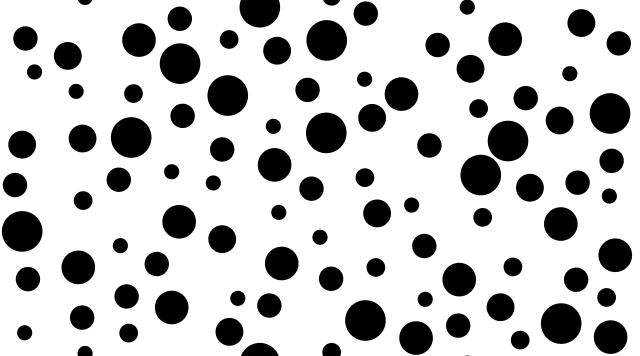
Give the GLSL for this pattern, as a Shadertoy shader.

```glsl
// Scattered black dots of six sizes on white, seamlessly tiling.

const float TAU = 6.2831853;
const float ROWS = 7.0;
const float COLUMNS_PER_HEIGHT = 7.2;
const float JITTER = 0.4;     // largest shift of a dot, in cells
const float MIN_GAP = 0.042;  // wanted space between dots, in canvas heights
const vec3 PAPER = vec3(1.0);
const vec3 INK = vec3(0.0);

float hash(vec2 p, float seed) {
    return fract(sin(dot(p, vec2(127.1, 311.7)) + seed * 74.7) * 43758.5453);
}

// Wraps a cell index into the tile, safe against rounding.
vec2 wrapCell(vec2 cell, vec2 grid) {
    return floor(mod(cell + 0.5, grid));
}

// Vertical offset of a column, which breaks up the rows.
float stagger(float column, float columns) {
    float wrapped = floor(mod(column + 0.5, columns));
    return fract(wrapped * floor(columns * 0.5) / columns);
}

// Turns a rank from 0 to 1 into one of six radii, smallest first.
float radiusOfRank(float rank) {
    return 0.0212
        + 0.0050 * step(0.220, rank)
        + 0.0080 * step(0.374, rank)
        + 0.0048 * step(0.615, rank)
        + 0.0082 * step(0.736, rank)
        + 0.0098 * step(0.879, rank);
}

// Cell that lies some steps away from the one holding point p.
vec2 cellNear(vec2 p, vec2 steps, vec2 grid, vec2 size) {
    float column = floor(p.x / size.x) + steps.x;
    float row = floor(p.y / size.y - stagger(column, grid.x)) + steps.y;
    return vec2(column, row);
}

vec2 cellCentre(vec2 cell, vec2 grid, vec2 size) {
    return (cell + 0.5 + vec2(0.0, stagger(cell.x, grid.x))) * size;
}

// Jittered dot of a cell: centre in xy, radius in z.
vec3 looseDot(vec2 cell, vec2 grid, vec2 size) {
    vec2 id = wrapCell(cell, grid);
    float angle = TAU * hash(id, 1.0);
    float reach = JITTER * sqrt(hash(id, 2.0));
    vec2 shift = reach * vec2(cos(angle), sin(angle)) * size;
    // An even spread of ranks keeps the shares of the sizes steady.
    float rank = fract(dot(id, vec2(24.0, 39.0)) / 91.0 + 0.25 * hash(id, 3.0));
    return vec3(cellCentre(cell, grid, size) + shift, radiusOfRank(rank));
}

// Dot pushed away from neighbours that come too close.
vec3 spacedDot(vec2 cell, vec2 grid, vec2 size) {
    vec3 self = looseDot(cell, grid, size);
    vec2 home = cellCentre(cell, grid, size);
    vec2 push = vec2(0.0);
    for (int y = -1; y <= 1; y++) {
        for (int x = -1; x <= 1; x++) {
            if (x == 0 && y == 0) continue;
            vec2 other = cellNear(home, vec2(x, y), grid, size);
            vec3 neighbour = looseDot(other, grid, size);
            vec2 away = self.xy - neighbour.xy;
            float range = max(length(away), 0.0001);
            float lack = max(self.z + neighbour.z + MIN_GAP - range, 0.0);
            push += 0.5 * lack * away / range;
        }
    }
    return vec3(self.xy + push, self.z);
}

// Signed distance to the nearest dot.
float dotField(vec2 p, vec2 grid, vec2 size) {
    float nearest = 1.0;
    for (int y = -1; y <= 1; y++) {
        for (int x = -1; x <= 1; x++) {
            vec2 cell = cellNear(p, vec2(x, y), grid, size);
            vec3 spot = spacedDot(cell, grid, size);
            nearest = min(nearest, length(p - spot.xy) - spot.z);
        }
    }
    return nearest;
}

void mainImage(out vec4 fragColor, in vec2 fragCoord) {
    vec2 canvas = vec2(iResolution.x / iResolution.y, 1.0);
    vec2 p = fragCoord / iResolution.y;

    // Whole numbers of cells make the tile wrap.
    vec2 grid = vec2(max(round(canvas.x * COLUMNS_PER_HEIGHT), 3.0), ROWS);
    float edge = dotField(p, grid, canvas / grid);

    // One pixel of edge smoothing.
    float coverage = clamp(0.5 - edge * iResolution.y, 0.0, 1.0);
    fragColor = vec4(mix(PAPER, INK, coverage), 1.0);
}
```
